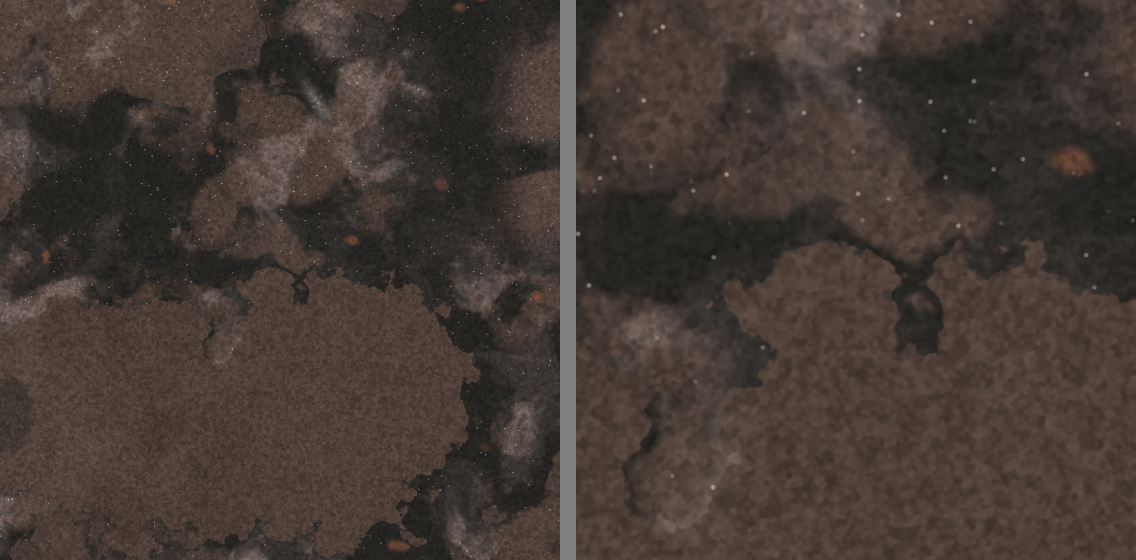
Left: the whole. Right: its middle third, enlarged.
This texture is drawn by a Shadertoy shader. Its source:

```glsl
// Dark brown polished stone: a large flat brown patch with a ragged rim, set in
// mottled grey-brown rock that is crossed by dark diagonal bands.
// Layered cellular noise gives the mottling; distance functions place the masses.

vec2 hash2(vec2 p) {
    p = vec2(dot(p, vec2(127.1, 311.7)), dot(p, vec2(269.5, 183.3)));
    return fract(sin(p) * 43758.5);
}

// x: distance to the nearest cell point, y: random cell values, softly blended
vec2 cellular(vec2 p) {
    vec2 id = floor(p), f = fract(p), sum = vec2(0.0);
    float nearest = 9.0;
    for (int j = -1; j <= 1; j++)
    for (int i = -1; i <= 1; i++) {
        vec2 g = vec2(i, j);
        vec2 h = hash2(id + g);
        vec2 r = g + h - f;
        float d = dot(r, r);
        nearest = min(nearest, d);
        sum += exp(-7.0 * d) * vec2(fract(h.x * 7.0 + h.y * 13.0), 1.0);
    }
    return vec2(sqrt(nearest), sum.x / sum.y);
}

// Fractal sum of blended cells, mean about one half
float layers(vec2 p) {
    float sum = 0.0, amp = 0.5;
    for (int i = 0; i < 5; i++) {
        sum += amp * cellular(p).y;
        p = mat2(1.6, 1.2, -1.2, 1.6) * p + 3.7;
        amp *= 0.55;
    }
    return sum / 1.055;
}

float segment(vec2 p, vec2 a, vec2 b) {
    vec2 ab = b - a;
    return length(p - a - ab * clamp(dot(p - a, ab) / dot(ab, ab), 0.0, 1.0));
}

float box(vec2 p, vec2 center, vec2 halfSize) {
    vec2 q = abs(p - center) - halfSize;
    return length(max(q, 0.0)) + min(max(q.x, q.y), 0.0);
}

// Soft dark streak between two points
float band(vec2 p, vec2 a, vec2 b, float width) {
    float d = segment(p, a, b) / width;
    return exp(-d * d);
}

float patchDistance(vec2 p) {
    float d = segment(p, vec2(0.53, 0.29), vec2(0.63, 0.30)) - 0.205;
    d = min(d, box(p, vec2(0.20, 0.275), vec2(0.45, 0.17)));
    d = min(d, box(p, vec2(0.47, 0.14), vec2(0.27, 0.10)));
    return max(d, 0.018 - segment(p, vec2(0.35, 0.50), vec2(0.39, 0.41)));
}

void mainImage(out vec4 fragColor, in vec2 fragCoord) {
    vec2 uv = fragCoord / iResolution.xy;
    vec2 warped = uv + 0.014 * sin(uv.yx * vec2(17.0, 23.0) + 1.5 * sin(uv * 31.0));
    float mottle = layers(warped * 8.0);
    float tint = layers(warped * 11.0 + 21.0);
    float rim = layers(uv * 16.0 + 5.0);
    float dist = patchDistance(uv) + 0.13 * (rim - 0.5);

    // Dark bands and hollows
    vec2 q = warped + 0.12 * (vec2(tint, rim) - 0.5);
    float shade = band(q, vec2(0.55, 0.62), vec2(0.80, 0.45), 0.05);
    shade += band(q, vec2(0.83, 0.44), vec2(0.85, 0.28), 0.025);
    shade += band(q, vec2(0.81, 0.22), vec2(0.94, 0.11), 0.028);
    shade += band(q, vec2(0.15, 0.72), vec2(0.29, 0.63), 0.045);
    shade += 0.6 * band(q, vec2(0.04, 0.88), vec2(0.17, 0.82), 0.07);
    shade += 1.2 * band(q, vec2(0.84, 1.02), vec2(0.80, 0.62), 0.13);
    shade += 0.8 * band(q, vec2(0.02, 0.54), vec2(0.53, 0.49), 0.035);
    shade += 0.5 * smoothstep(0.03, 0.0, dist);
    shade = min(shade, 1.3);

    // Mottled rock with flat brown islands
    vec3 brown = vec3(0.305, 0.247, 0.217);
    vec3 pale = mix(brown, vec3(0.43, 0.37, 0.345), smoothstep(0.43, 0.70, tint));
    vec3 dark = mix(vec3(0.145, 0.14, 0.13), vec3(0.23, 0.21, 0.20),
                    smoothstep(0.42, 0.68, tint) * (1.0 - 0.5 * min(shade, 1.0)));
    float darkness = smoothstep(-0.12, 0.13, 0.5 - mottle + 0.25 * shade);
    vec3 color = mix(pale, dark, darkness);
    float island = smoothstep(0.54, 0.57, layers(warped * 6.0 + 9.0));
    color = mix(color, brown * 1.04, 0.75 * island * (1.0 - smoothstep(0.2, 0.7, shade)));

    // Blurred brown streaks at the right border
    float streak = cellular(warped * vec2(3.0, 15.0)).y;
    float side = smoothstep(0.86, 0.96, uv.x) * smoothstep(0.52, 0.62, uv.y)
               * smoothstep(1.02, 0.88, uv.y);
    color = mix(color, mix(dark, vec3(0.37, 0.29, 0.26), smoothstep(0.2, 0.7, streak)), 0.85 * side);

    // Pale slanted scratch
    vec2 s = uv - vec2(0.567, 0.817);
    float along = dot(s, vec2(0.55, -0.83)), across = dot(s, vec2(0.83, 0.55));
    float scratch = exp(-pow(across / 0.011, 2.0) - pow(along / 0.042, 2.0));
    color = mix(color, vec3(0.56, 0.52, 0.50), 0.65 * scratch);

    // Bright specks and rare rust spots
    vec2 speck = cellular(uv * 65.0);
    vec2 rust = cellular(warped * 12.0 + 4.0);
    color += 0.28 * smoothstep(0.13, 0.04, speck.x) * smoothstep(0.70, 0.90, speck.y);
    color = mix(color, vec3(0.48, 0.30, 0.23),
                0.7 * smoothstep(0.17, 0.05, rust.x) * smoothstep(0.86, 0.95, rust.y));

    // Flat patch with faint reddish clouds and a grey stain at the left
    vec3 flatBrown = brown + vec3(0.13, 0.11, 0.11) * (tint - 0.5) * smoothstep(0.8, 0.0, uv.x);
    float stain = length((uv - vec2(0.0, 0.26)) * vec2(1.0, 0.9)) + 0.05 * (rim - 0.5);
    flatBrown = mix(flatBrown, vec3(0.24, 0.205, 0.19), 0.8 * smoothstep(0.06, 0.05, stain));
    color = mix(color, flatBrown, smoothstep(0.003, -0.003, dist));

    // Fine grain
    float grain = cellular(uv * 170.0).y + cellular(uv * 310.0 + 7.0).y - 1.0;
    fragColor = vec4(color * (1.0 + 0.24 * grain), 1.0);
}
```
